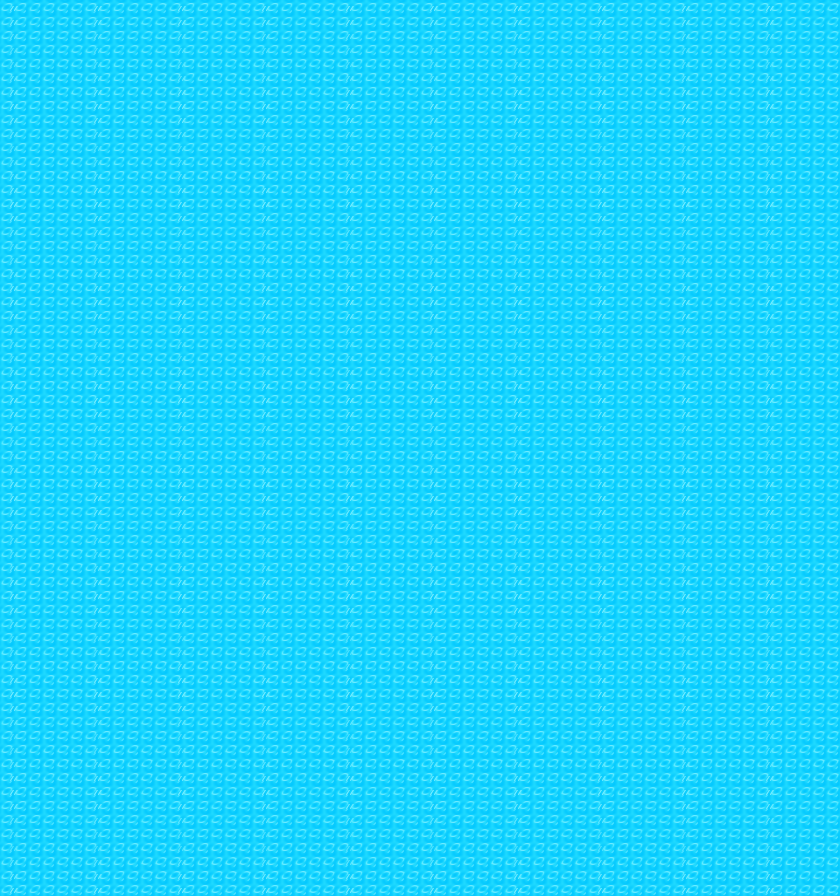
A WebGL 2 fragment shader for this pattern:

```glsl
#version 300 es
precision highp float;

#define REPEATS vec2(60.0, 64.0)
#define LEAF_LENGTH 0.39
#define LEAF_BULGE 0.20
#define LEAF_TILT 0.50
#define LINE_HALF 0.043
#define RIPPLE_SCALE 3.0
#define RIPPLE_GAIN 0.85
#define BEAT vec2(6.0, 7.0)
#define DEEP vec3(0.005, 0.78, 1.00)
#define WATER vec3(0.15, 0.87, 1.00)
#define FOAM vec3(0.44, 0.92, 1.00)

uniform vec2 u_resolution;
out vec4 fragColor;

const float TAU = 6.2831853;

vec2 gradientAt(vec2 corner) {
    corner = mod(corner, RIPPLE_SCALE);
    float angle = TAU * fract(sin(dot(corner, vec2(127.1, 311.7))) * 437.58);
    return vec2(cos(angle), sin(angle));
}

// Gradient noise that wraps once per cell
float ripple(vec2 p) {
    vec2 i = floor(p), f = fract(p);
    vec2 u = f * f * f * (f * (f * 6.0 - 15.0) + 10.0);
    vec2 e = vec2(1.0, 0.0);
    float low = mix(dot(gradientAt(i), f),
                    dot(gradientAt(i + e), f - e), u.x);
    float high = mix(dot(gradientAt(i + e.yx), f - e.yx),
                     dot(gradientAt(i + 1.0), f - 1.0), u.x);
    return mix(low, high, u.y);
}

float stroke(float dist, float pixel) {
    return 1.0 - smoothstep(max(LINE_HALF - 0.5 * pixel, 0.0),
                            LINE_HALF + 0.5 * pixel, dist);
}

float segment(vec2 p, vec2 a, vec2 b) {
    vec2 ab = b - a;
    return length(p - a - ab * clamp(dot(p - a, ab) / dot(ab, ab), 0.0, 1.0));
}

// Signed distance to a leaf made of two arcs
float leaf(vec2 p) {
    float radius = (LEAF_LENGTH * LEAF_LENGTH + LEAF_BULGE * LEAF_BULGE)
                 / (2.0 * LEAF_BULGE);
    return length(vec2(p.x, abs(p.y) + radius - LEAF_BULGE)) - radius;
}

void main() {
    vec2 grid = gl_FragCoord.xy / u_resolution * REPEATS;
    float pixel = max(REPEATS.x / u_resolution.x, REPEATS.y / u_resolution.y);
    vec2 home = floor(grid);
    float foam = 0.0, crest = 0.0, shade = 0.0;

    for (int y = -1; y <= 1; y++) {
        for (int x = -1; x <= 1; x++) {
            vec2 id = home + vec2(x, y);
            vec2 p = grid - id - 0.5;
            vec2 phase = TAU * id / BEAT;
            float tilt = LEAF_TILT + 0.04 * sin(phase.x);
            float c = cos(tilt), s = sin(tilt);
            vec2 q = vec2(c * p.x + s * p.y, c * p.y - s * p.x);

            // Broken outline, brightest at the upper right and lower left
            float d = leaf(q);
            float angle = atan(q.y, q.x);
            float shine = 0.5 + 0.5 * sin(2.0 * angle + 0.5 + 0.3 * sin(phase.y));
            foam = max(foam, stroke(abs(d), pixel) * (0.08 + 0.92 * shine));
            crest = max(crest, exp(-70.0 * d * d));
            shade = max(shade, 1.0 - smoothstep(-0.20, -0.02, d));

            // Fleck under the leaf
            float fleck = segment(p, vec2(0.22, -0.39), vec2(0.33, -0.28));
            foam = max(foam, 0.6 * stroke(fleck, pixel));

            // Paired slashes on the accent columns
            if (mod(id.x, BEAT.x) < 0.5) {
                vec2 a = p - vec2(0.42, 0.0);
                float pair = min(segment(a, vec2(-0.16, -0.24), vec2(0.02, 0.04)),
                                 segment(a, vec2(0.12, -0.24), vec2(0.30, 0.04)));
                foam = max(foam, stroke(pair, pixel) * (0.8 + 0.2 * cos(phase.y)));
            }
        }
    }

    // Water body, then foam lines
    float body = 0.33 + 0.48 * crest - 0.10 * shade
               + RIPPLE_GAIN * ripple(grid * RIPPLE_SCALE);
    vec3 color = mix(DEEP, WATER, clamp(body, 0.0, 1.15));
    color = mix(color, FOAM, clamp(foam, 0.0, 1.0));
    fragColor = vec4(color, 1.0);
}
```
